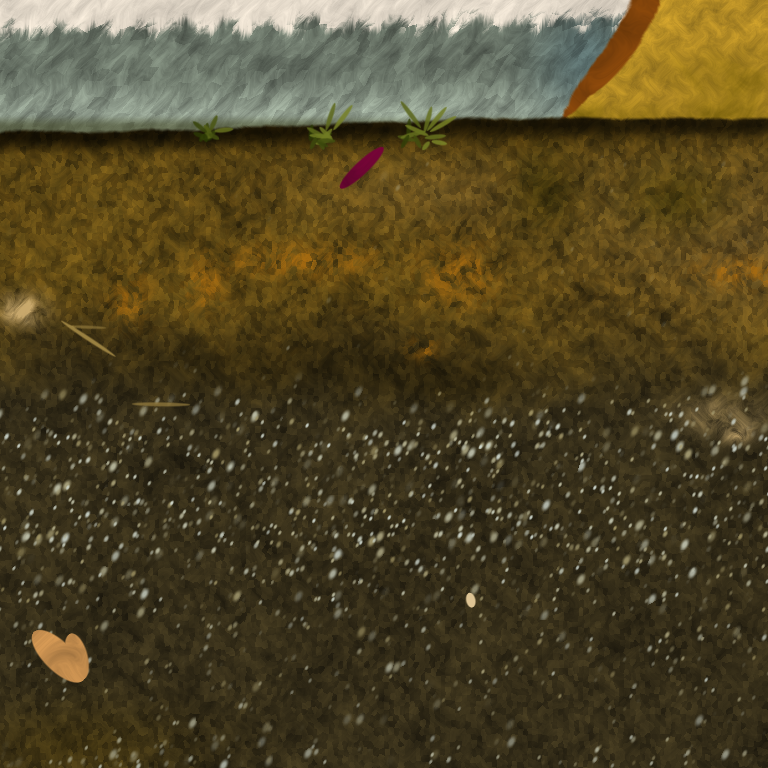
A Shadertoy shader for this texture:

```glsl
vec2 hash2(vec2 p) {
    return fract(sin(vec2(dot(p, vec2(127.1, 311.7)), dot(p, vec2(269.5, 183.3)))) * 43758.5);
}

// Nearest cell: x = distance to its point, yz = its random values
vec3 cells(vec2 p) {
    vec2 base = floor(p), f = fract(p);
    vec3 nearest = vec3(9);
    for (int k = 0; k < 9; k++) {
        vec2 o = vec2(k % 3, k / 3) - 1.0;
        float d = length(o + 0.15 + 0.7 * hash2(base + o) - f);
        if (d < nearest.x) nearest = vec3(d, hash2(base + o + 71.3));
    }
    return nearest;
}

// Layered, warped sines
float mottle(vec2 p) {
    float sum = 0.0, amp = 0.5;
    for (int i = 0; i < 5; i++) {
        p += 0.7 * sin(p.yx * 1.3 + float(i));
        sum += amp * sin(p.x) * cos(p.y);
        p = mat2(1.5, 1.1, -1.1, 1.5) * p + 2.3;
        amp *= 0.65;
    }
    return sum;
}

// Soft ellipse: area = centre, radii
float blob(vec2 p, vec4 area) {
    vec2 q = (p - area.xy) / area.zw;
    return exp(-dot(q, q));
}

// Stroke pointed at both ends: line = start, end
float spindle(vec2 p, vec4 line, float width) {
    vec2 ab = line.zw - line.xy, q = p - line.xy;
    float h = clamp(dot(q, ab) / dot(ab, ab), 0.0, 1.0);
    return smoothstep(0.0015, -0.0015, length(q - ab * h) - 2.0 * width * sqrt(h - h * h));
}

vec3 road(vec2 p) {
    float m = mottle(p * 17.0), fine = mottle(p * 85.0);
    float verge = smoothstep(0.46, 0.65, p.y + 0.035 * m + 0.03 * p.x);
    vec3 col = mix(vec3(0.205, 0.175, 0.095), vec3(0.34, 0.265, 0.075), verge);

    // Dusty ground, moss and damp hollows
    float dry = blob(p, vec4(1, 0.69, 0.25, 0.11)) + 0.6 * blob(p, vec4(0.6, 0.75, 0.22, 0.05));
    float moss = blob(p, vec4(0.71, 0.75, 0.05, 0.055)) + blob(p, vec4(0.88, 0.74, 0.07, 0.045));
    float damp = blob(p, vec4(0.35, 0.53, 0.24, 0.045)) + blob(p, vec4(0.58, 0.505, 0.09, 0.03));
    col = mix(col, vec3(0.43, 0.34, 0.17), 0.65 * min(dry, 1.0));
    col = mix(col, vec3(0.22, 0.19, 0.03), 0.75 * moss);
    col = mix(col, vec3(0.15, 0.12, 0.04), 0.7 * min(damp, 1.0));
    col = mix(col, vec3(0.3, 0.23, 0.04), 0.5 * blob(p, vec4(0.1, 0.02, 0.16, 0.06)));
    col = mix(col, vec3(0.12, 0.09, 0.01), smoothstep(0.785, 0.84, p.y + 0.012 * m) * (1.0 - 0.6 * p.x));

    // Grit
    vec3 grain = cells(p * vec2(150, 115));
    col *= 1.0 + 0.18 * m + 0.22 * fine + 0.4 * (grain.y - 0.5);

    // Golden crumbs
    vec4 crumbs[6] = vec4[6](vec4(0.39, 0.66, 0.09, 0.022), vec4(0.6, 0.64, 0.045, 0.035),
        vec4(0.17, 0.61, 0.025, 0.03), vec4(0.265, 0.625, 0.025, 0.03),
        vec4(0.97, 0.645, 0.06, 0.018), vec4(0.55, 0.545, 0.02, 0.014));
    float gold = 0.14 * verge;
    for (int i = 0; i < 6; i++) gold += blob(p, crumbs[i]);
    col = mix(col, vec3(0.68, 0.43, 0.06), clamp(gold * (0.1 + 0.5 * fine + 0.6 * grain.z), 0.0, 0.85));

    // Pale dust
    float dust = 1.5 * blob(p, vec4(0.03, 0.597, 0.027, 0.019)) + blob(p, vec4(0.96, 0.435, 0.018, 0.013))
        + 0.6 * blob(p, vec4(0.94, 0.46, 0.06, 0.025));
    col = mix(col, vec3(0.83, 0.7, 0.46), clamp(dust * (0.55 + 0.5 * fine), 0.0, 0.9));

    // Bright mineral specks in three sizes, densest across the middle
    float density = 0.25 + 0.75 * blob(p, vec4(0.55, 0.36, 0.9, 0.12));
    density *= 1.0 - 0.75 * smoothstep(0.43, 0.53, p.y);
    for (int i = 0; i < 3; i++) {
        vec3 c = cells(vec2(p.x - 0.35 * p.y, 0.7 * p.y) * (60.0 + 37.0 * float(i)));
        float lit = smoothstep(0.42, 0.08, c.x) * smoothstep(1.0 - 0.32 * density, 1.03, c.y);
        col = mix(col, mix(vec3(0.62, 0.57, 0.38), vec3(0.82, 0.86, 0.83), c.z), lit);
    }
    return col;
}

vec3 curb(vec2 p) {
    vec2 slanted = vec2(p.x - 0.6 * p.y, p.y);
    float m = mottle(p * vec2(22, 32)), strokes = mottle(slanted * vec2(115, 65));
    vec3 chip = cells(slanted * vec2(85, 55)) - 0.5;
    vec3 col = mix(vec3(0.56, 0.61, 0.55), vec3(0.41, 0.45, 0.4), smoothstep(0.85, 0.91, p.y + 0.015 * m));
    col = mix(col, vec3(0.31, 0.41, 0.43), 0.65 * blob(p, vec4(0.77, 0.92, 0.07, 0.08)));
    col *= 1.0 + 0.15 * m + 0.2 * strokes + 0.2 * chip.y;
    float top = smoothstep(-0.01, 0.01, p.y - 0.96 - 0.018 * p.x + 0.013 * (strokes + chip.z));
    col = mix(col, vec3(0.88, 0.84, 0.78) * (1.0 + 0.1 * strokes + 0.08 * m), top);
    return mix(col, vec3(0.27, 0.29, 0.16), 0.6 * smoothstep(0.852, 0.835, p.y));
}

vec3 yellowBlock(vec2 p) {
    float m = mottle(p * 32.0), fine = mottle(p * 120.0);
    float moss = blob(p, vec4(0.97, 0.9, 0.13, 0.035)) + smoothstep(0.88, 0.845, p.y);
    vec3 col = vec3(0.72, 0.56, 0.15) * (1.0 + 0.15 * m + 0.16 * fine);
    return mix(col, vec3(0.42, 0.34, 0.03), clamp(moss * (0.4 + 0.5 * m), 0.0, 0.8));
}

void mainImage(out vec4 fragColor, in vec2 fragCoord) {
    vec2 p = fragCoord / iResolution.xy;
    float wobble = 0.004 * mottle(p * 45.0), rise = p.y - 0.846;
    vec3 col = road(p);

    // Curb, rusty joint and block above the road
    float curbEnd = mix(0.725, 0.825, smoothstep(0.82, 1.02, p.y)) + wobble;
    float jointEnd = 0.735 + 0.8 * rise + 0.02 * sin(rise * 20.0) + wobble;
    vec3 wall = mix(vec3(0.48, 0.25, 0.04) * (1.0 + 40.0 * wobble), yellowBlock(p), smoothstep(-0.003, 0.003, p.x - jointEnd));
    wall = mix(curb(p), wall, smoothstep(-0.003, 0.003, p.x - curbEnd));
    float foot = p.y - 0.829 - 0.017 * smoothstep(0.1, 0.72, p.x) - 0.6 * wobble;
    col *= 1.0 - 0.55 * smoothstep(0.025, 0.0, abs(foot + 0.008));
    col = mix(col, wall, smoothstep(-0.003, 0.003, foot));

    // Grass tufts, each a fan of blades
    for (int k = 0; k < 39; k++) {
        int tuft = k / 13;
        vec2 h = hash2(vec2(k, tuft)), root = vec2(0.275 + 0.145 * float(tuft) - 0.02 * float(tuft / 2), 0.824);
        float size = tuft == 0 ? 0.55 : 1.0, angle = 6.283 * (float(k) + h.x) / 13.0;
        vec2 start = root + (h - 0.5) * vec2(0.035, 0.02) * size;
        vec2 tip = start + vec2(cos(angle), 0.75 * sin(angle) + 0.2) * (0.02 + 0.024 * h.y) * size;
        vec3 green = mix(vec3(0.15, 0.2, 0.01), vec3(0.49, 0.53, 0.16), h.x);
        col = mix(col, green, 0.85 * spindle(p, vec4(start, tip), 0.003));
    }

    // Fallen petal, dry leaf, twigs and pebble
    float grainy = 1.0 + 40.0 * wobble;
    col = mix(col, vec3(0.43, 0.02, 0.2) * grainy, spindle(p, vec4(0.443, 0.755, 0.499, 0.808), 0.0085));
    float leaf = max(spindle(p, vec4(0.044, 0.177, 0.108, 0.114), 0.019), spindle(p, vec4(0.092, 0.175, 0.108, 0.115), 0.014));
    col = mix(col, vec3(0.78, 0.56, 0.31) * grainy, leaf);
    float twigs = spindle(p, vec4(0.08, 0.582, 0.15, 0.536), 0.0026)
        + 0.6 * spindle(p, vec4(0.09, 0.575, 0.138, 0.573), 0.002)
        + 0.7 * spindle(p, vec4(0.172, 0.474, 0.247, 0.473), 0.0026);
    col = mix(col, vec3(0.6, 0.5, 0.25), min(twigs, 1.0));
    col = mix(col, vec3(0.87, 0.77, 0.58), spindle(p, vec4(0.611, 0.228, 0.615, 0.209), 0.006));
    fragColor = vec4(clamp(col, 0.0, 1.0), 1.0);
}
```
